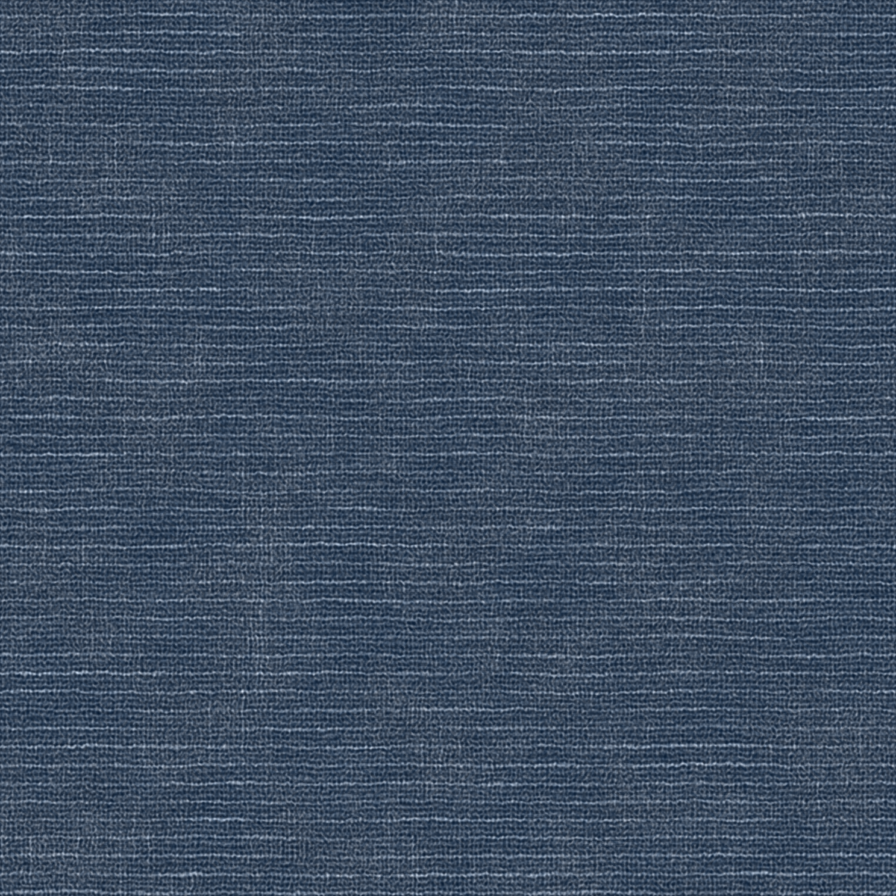
A WebGL 1 fragment shader for this texture:

```glsl
precision highp float;
// Blue woven cloth: fine weft rows, pale slub lines, warp ticks and fuzzy fibres.
uniform vec2 u_resolution;

#define SLUB_LINES 49.0     // pale lines per canvas height
#define ROWS_PER_SLUB 3.0   // weft rows from one pale line to the next
#define WARP_THREADS 190.0  // vertical threads per canvas width
#define MEDIAN_TONE 0.298
#define WEFT_RELIEF 0.25
#define WARP_RELIEF 0.14
#define SLUB_GLOW 0.52
#define GRAIN 0.66
#define FIBRES 0.44
#define HIGHLIGHT_LIMIT 0.3 // how strongly bright peaks are held back
#define TINT vec3(-0.062, 0.0, 0.078)

const float TAU = 6.2831853;

vec2 hash2(vec2 p) {
  vec3 q = fract(vec3(p.xyx) * vec3(0.1031, 0.1030, 0.0973));
  q += dot(q, q.yzx + 33.33);
  return fract((q.xx + q.yz) * q.zy);
}

float corner(vec2 cell, vec2 offset) {
  float angle = TAU * hash2(cell).x;
  return dot(vec2(cos(angle), sin(angle)), offset);
}

float gradientNoise(vec2 p) {
  vec2 i = floor(p), f = fract(p), e = vec2(1.0, 0.0);
  vec2 w = f * f * f * (f * (f * 6.0 - 15.0) + 10.0);
  float low = mix(corner(i, f), corner(i + e, f - e), w.x);
  float high = mix(corner(i + e.yx, f - e.yx), corner(i + 1.0, f - 1.0), w.x);
  return mix(low, high, w.y);
}

// Short hairs lying along one direction
float hairs(vec2 p, float angle) {
  float c = cos(angle), s = sin(angle);
  vec2 along = vec2(c * p.x + s * p.y, c * p.y - s * p.x);
  return gradientNoise(along * vec2(120.0, 310.0) + 400.0);
}

void main() {
  vec2 p = gl_FragCoord.xy / u_resolution.y;

  // Worn patches: slightly fuzzier and greyer, with weaker rows
  float patchNoise = gradientNoise(p * vec2(9.0, 8.0) + 31.0)
                   + 0.8 * gradientNoise(p * vec2(34.0, 16.0) + 77.0);
  float fuzz = smoothstep(-0.6, 0.65, patchNoise);

  // Thread coordinates: gentle waver, rough edges
  float sag = 0.6 * gradientNoise(p * vec2(7.0, 12.0) + 5.0)
            + 0.3 * gradientNoise(p * vec2(38.0, 50.0) + 13.0)
            + 0.3 * gradientNoise(p * vec2(170.0, 90.0) + 23.0);
  float weftPos = p.y * SLUB_LINES * ROWS_PER_SLUB + sag;
  float warpPos = p.x * WARP_THREADS
                + 0.6 * gradientNoise(p * vec2(30.0, 70.0) + 19.0);
  float row = floor(weftPos);
  float column = floor(warpPos);
  float weft = -cos(TAU * weftPos);
  float warp = -cos(TAU * warpPos);

  // Weft rows differ in tone along their length
  float rowTone = gradientNoise(vec2(p.x * 14.0, row * 5.37 + 0.5));
  float tone = WEFT_RELIEF * weft * mix(1.1, 0.85, fuzz) + 0.2 * rowTone;

  // Pale slub lines: nearly continuous, beaded by the warp
  float isSlub = 1.0 - step(0.5, mod(row, ROWS_PER_SLUB));
  float slubId = floor(row / ROWS_PER_SLUB);
  float swell = 0.4 + 0.6 * smoothstep(-0.4, 0.3,
                gradientNoise(vec2(p.x * 7.0, slubId * 7.37 + 0.4)));
  swell *= 0.75 + 0.4 * hash2(vec2(slubId, 3.0)).x;
  float beads = 1.0 + 0.15 * warp + 0.6 * gradientNoise(vec2(p.x * 110.0, slubId * 3.61));
  float ridge = 0.5 + 0.5 * weft;
  tone += SLUB_GLOW * isSlub * ridge * swell * beads * mix(1.1, 0.8, fuzz) - 0.05;

  // Warp ticks and occasional pale vertical threads
  float streak = gradientNoise(vec2(column * 4.73 + 0.3, p.y * 9.0));
  tone += WARP_RELIEF * warp * (1.0 - 0.3 * weft);
  tone += 0.3 * smoothstep(0.15, 0.5, streak) * (0.5 + 0.5 * warp) * fuzz;

  // Fine grain and crossed fibres
  float grain = gradientNoise(p * vec2(305.0, 287.0) + 150.0);
  float fibre = mix(hairs(p, 0.9), hairs(p, -0.75),
                    smoothstep(-0.15, 0.15, gradientNoise(p * 55.0 + 61.0)));
  tone += (GRAIN * grain + FIBRES * fibre) * mix(0.9, 1.1, fuzz);
  tone += 0.08 * (fuzz - 0.5);

  // Blue dye, with greyer hairs in worn places
  tone /= 1.0 + HIGHLIGHT_LIMIT * max(tone, 0.0);
  float light = MEDIAN_TONE * exp(tone);
  vec3 colour = light + TINT;
  colour += vec3(0.016, 0.0, -0.016) * (0.6 * (fuzz - 0.5) + 1.5 * fibre);
  gl_FragColor = vec4(clamp(colour, 0.0, 1.0), 1.0);
}
```
